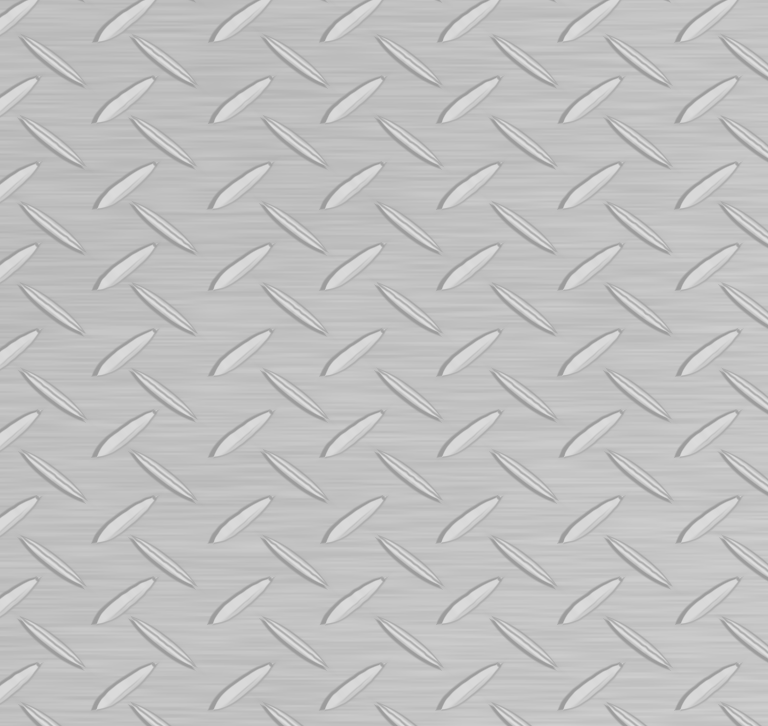
Give the GLSL for this texture, as a WebGL 2 fragment shader.

```glsl
#version 300 es
precision highp float;

uniform vec2 u_resolution;
out vec4 fragColor;

// Lengths are fractions of the canvas height
const vec2 PITCH = vec2(0.1607, 0.1150);
const vec2 RISING_ORIGIN = vec2(0.0137, 0.0240);
const vec2 FALLING_ORIGIN = vec2(0.0730, 0.0815);
const vec2 RISING_AXIS = vec2(0.79, -0.613);
const vec2 FALLING_AXIS = vec2(0.79, 0.613);
const float STEEL = 0.758;
const float SHADOW = 0.61;
const float FACE = 0.85;
const float CREASE = 0.65;

float hash(vec2 p) {
    p = fract(p * vec2(0.1031, 0.1137));
    p += dot(p, p.yx + 33.33);
    return fract((p.x + p.y) * p.x * 17.0);
}

float noise(vec2 p) {
    vec2 i = floor(p), f = fract(p);
    f = f * f * (3.0 - 2.0 * f);
    float low = mix(hash(i), hash(i + vec2(1, 0)), f.x);
    float high = mix(hash(i + vec2(0, 1)), hash(i + vec2(1, 1)), f.x);
    return mix(low, high, f.y);
}

// Coverage of a pointed oval; bulge rounds its ends, taper thins the far one
float lens(vec2 p, vec2 size, float bulge, float taper, float soft) {
    float u = p.x / size.x;
    float halfWidth = size.y * (1.0 - pow(abs(u), bulge)) * (1.0 - taper * clamp(u, -1.0, 1.0));
    return smoothstep(-soft, soft, halfWidth - abs(p.y));
}

float line(float v, float halfWidth, float soft) {
    return 1.0 - smoothstep(halfWidth - soft, halfWidth + soft, abs(v));
}

// Position along and across a bar
vec2 barSpace(vec2 offset, vec2 axis) {
    return vec2(dot(offset, axis), dot(offset, vec2(-axis.y, axis.x)));
}

// Uneven spacing of the columns and rows
float risingDrift(float column) {
    float d = column - 3.5;
    return -0.0095 * exp(-1.2 * d * d);
}

float fallingDrift(float column) {
    return column < 1.5 ? -0.008 * column : 0.0178 - 0.0028 * column;
}

vec2 unevenness(vec2 cell, float drift) {
    float wobble = (hash(cell + 7.0) - 0.5) * 0.002;
    return vec2(drift + wobble, 0.0016 - 0.0032 * mod(cell.y, 2.0));
}

// Brushed sheet with broad uneven lighting
float brushedSteel(vec2 p) {
    float fine = noise(p * vec2(17.0, 400.0)) - 0.5;
    float medium = noise(p * vec2(8.0, 210.0) + 31.0) - 0.5;
    float broad = noise(p * vec2(2.5, 9.0) + 72.0) - 0.5;
    float light = 0.028 * (p.x - 0.5) + 0.016 * (p.y - 0.5);
    return STEEL + light + 0.046 * fine + 0.032 * medium + 0.014 * broad;
}

float risingBar(float tone, vec2 p, float seed, float soft) {
    vec2 size = vec2(0.0535, 0.0098);
    float wear = noise(vec2(p.x * 130.0, seed)) - 0.5;
    p.y += wear * 0.0008;
    tone -= 0.02 * lens(p, size * 1.1, 2.6, 0.1, 0.007);
    tone = mix(tone, SHADOW, lens(p + vec2(0.0045, 0.0036), size, 3.0, 0.22, soft * 1.3));
    tone = mix(tone, 0.67, lens(p - vec2(0.0012, 0.0018), size, 2.8, 0.2, soft * 1.3));
    float face = lens(p - vec2(0.0005, 0.0002), size * vec2(0.97, 0.94), 3.0, 0.25, soft);
    float shade = FACE + 0.02 * wear - 0.06 * smoothstep(0.002, 0.008, p.y);
    float fold = line(p.y - 0.0042 + 0.06 * p.x, 0.0009, soft);
    shade -= 0.08 * fold * smoothstep(0.042, 0.005, abs(p.x));
    tone = mix(tone, shade, face);
    // Dark notch near the upper tip
    float notch = line(length((p - vec2(0.0485, 0.0)) * vec2(1.0, 0.7)), 0.0022, soft);
    return mix(tone, SHADOW, 0.85 * notch);
}

float fallingBar(float tone, vec2 p, float seed, float soft) {
    vec2 size = vec2(0.057, 0.0083);
    float wear = noise(vec2(p.x * 170.0, seed)) - 0.5;
    tone -= 0.02 * lens(p, size * 1.15, 2.2, 0.0, 0.007);
    tone = mix(tone, SHADOW, lens(p - vec2(0.0, 0.0037), size, 2.5, 0.0, soft * 1.3));
    tone = mix(tone, CREASE, lens(p + vec2(0.0, 0.0012), size, 2.3, 0.0, soft));
    float body = lens(p + vec2(0.0, 0.0002), size * vec2(0.98, 0.86), 2.6, 0.0, soft);
    float ridge = 0.78 + 0.04 * wear;
    ridge = mix(ridge, 0.87, line(p.y - 0.0026, 0.0017, soft));
    ridge = mix(ridge, 0.86, line(p.y + 0.0036, 0.0014, soft));
    float crease = line(p.y + 0.0008 + 0.0014 * wear, 0.0011, soft);
    return mix(tone, mix(ridge, CREASE, 0.9 * crease), body);
}

void main() {
    vec2 p = gl_FragCoord.xy / u_resolution.y;
    p.y = 1.0 - p.y;
    float soft = 1.0 / u_resolution.y;
    float tone = brushedSteel(p);

    // Two interleaved lattices of raised bars
    vec2 cell = round((p - RISING_ORIGIN) / PITCH);
    vec2 center = RISING_ORIGIN + cell * PITCH + unevenness(cell, risingDrift(cell.x));
    tone = risingBar(tone, barSpace(p - center, RISING_AXIS), hash(cell) * 90.0, soft);

    cell = round((p - FALLING_ORIGIN) / PITCH);
    center = FALLING_ORIGIN + cell * PITCH + unevenness(cell, fallingDrift(cell.x));
    tone = fallingBar(tone, barSpace(p - center, FALLING_AXIS), hash(cell + 40.0) * 90.0, soft);

    fragColor = vec4(vec3(tone), 1.0);
}
```
